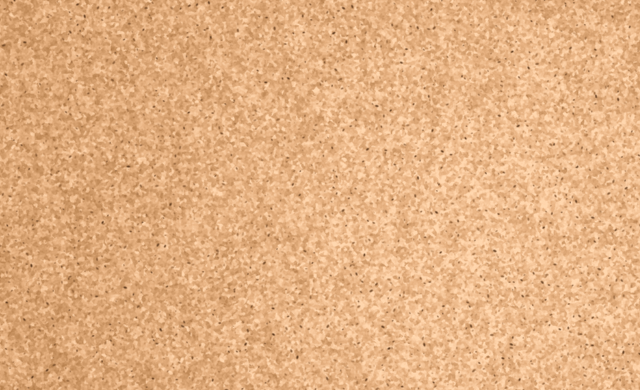
Give the GLSL for this texture, as a WebGL 2 fragment shader.

```glsl
#version 300 es
precision highp float;

uniform vec2 u_resolution;
out vec4 fragColor;

// Lengths are in canvas heights, densities in cells per canvas height.
const vec3 BROWN = vec3(0.71, 0.495, 0.295);
const vec3 TAN = vec3(0.91, 0.70, 0.51);
const vec3 CREAM = vec3(0.975, 0.795, 0.625);
const vec3 FLECK = vec3(0.62, 0.39, 0.19);
const vec3 BARK = vec3(0.36, 0.22, 0.11);
const float TAN_TONE = 0.7;
const float BASE_TONE = 0.735;
const float GRAIN_DENSITY = 126.0;
const float GRAIN_CONTRAST = 0.92;
const float GRAIN_STRETCH = 0.6;
const float GRAIN_WARP = 0.7;
const float SEAM_DEPTH = 0.12;
const float SEAM_WIDTH = 0.25;
const float FINE_DENSITY = 210.0;
const float FINE_CONTRAST = 0.30;
const float MOTTLE_DENSITY = 26.0;
const float MOTTLE_CONTRAST = 0.16;
const float SPECK_DENSITY = 70.0;
const float SPECK_CHANCE = 0.48;
const vec2 LIGHT_CENTER = vec2(0.77, 0.40);
const float LIGHT_FALLOFF = 1.5;
const float SHADE_TONE = -0.20;
const float LIT_TONE = 0.18;
const int SAMPLES = 3;
const float SOFTNESS = 0.0041;

// Integer hash giving three values in 0..1
vec3 hash3(vec2 cell, uint seed) {
  uvec3 v = uvec3(uvec2(ivec2(cell)), seed) * 1664525u + 1013904223u;
  v.x += v.y * v.z; v.y += v.z * v.x; v.z += v.x * v.y;
  v ^= v >> 16u;
  v.x += v.y * v.z; v.y += v.z * v.x; v.z += v.x * v.y;
  return vec3(v >> 8u) / 16777216.0;
}

vec3 valueNoise(vec2 p, uint seed) {
  vec2 cell = floor(p);
  vec2 f = fract(p);
  f = f * f * (3.0 - 2.0 * f);
  vec3 low = mix(hash3(cell, seed), hash3(cell + vec2(1, 0), seed), f.x);
  vec3 high = mix(hash3(cell + vec2(0, 1), seed), hash3(cell + vec2(1, 1), seed), f.x);
  return mix(low, high, f.y);
}

vec2 rotate(vec2 p, float angle) {
  float c = cos(angle), s = sin(angle);
  return vec2(c * p.x + s * p.y, c * p.y - s * p.x);
}

// Packed granules: ragged cells, each with its own direction and tone
float grainTone(vec2 p) {
  p += GRAIN_WARP * (valueNoise(p * 1.3, 7u).xy - 0.5);
  vec2 home = floor(p);
  float nearest = 9.0, second = 9.0, shade = 0.0;
  for (int y = -1; y <= 1; y++) {
    for (int x = -1; x <= 1; x++) {
      vec2 cell = home + vec2(x, y);
      vec3 site = hash3(cell, 1u);
      vec3 trait = hash3(cell, 2u);
      vec2 offset = rotate(p - cell - site.xy, 3.14159 * site.z);
      float d = length(offset * vec2(mix(1.0, GRAIN_STRETCH, trait.y), 1.1));
      if (d < nearest) {
        second = nearest;
        nearest = d;
        shade = mix(trait.x, trait.z, 0.3);
      } else {
        second = min(second, d);
      }
    }
  }
  float seam = 1.0 - smoothstep(0.0, SEAM_WIDTH, second - nearest);
  return GRAIN_CONTRAST * (0.5 - shade) - SEAM_DEPTH * seam;
}

// Small chips, mostly faint brown and a few dark: x is coverage, y darkness
vec2 barkSpecks(vec2 p) {
  vec2 home = floor(p);
  vec2 speck = vec2(0.0);
  for (int y = -1; y <= 1; y++) {
    for (int x = -1; x <= 1; x++) {
      vec2 cell = home + vec2(x, y);
      vec3 site = hash3(cell, 3u);
      vec3 trait = hash3(cell, 4u);
      vec2 offset = rotate(p - cell - site.xy, 3.14159 * site.z);
      float radius = mix(0.12, 0.25, trait.y * trait.y);
      float d = length(offset * vec2(0.75, 1.35));
      float chip = 1.0 - smoothstep(0.6 * radius, 1.4 * radius, d);
      float darkness = trait.z * trait.z * trait.z;
      float coverage = chip * mix(0.35, 1.0, darkness) * step(trait.x, SPECK_CHANCE);
      if (coverage > speck.x) speck = vec2(coverage, darkness);
    }
  }
  return speck;
}

vec3 corkColor(vec2 p, float lighting) {
  float tone = BASE_TONE + lighting + grainTone(p * GRAIN_DENSITY);
  tone += FINE_CONTRAST * (valueNoise(p * FINE_DENSITY, 5u).x - 0.5);
  tone += MOTTLE_CONTRAST * (valueNoise(p * MOTTLE_DENSITY, 6u).x - 0.5);
  tone = clamp(tone, -0.15, 1.15);
  vec3 color = tone < TAN_TONE
    ? mix(BROWN, TAN, tone / TAN_TONE)
    : mix(TAN, CREAM, (tone - TAN_TONE) / (1.0 - TAN_TONE));
  vec2 speck = barkSpecks(p * SPECK_DENSITY);
  return mix(color, mix(FLECK, BARK, speck.y), speck.x);
}

void main() {
  vec2 p = gl_FragCoord.xy / u_resolution.y;
  // Broad soft light
  vec2 toLight = p - LIGHT_CENTER * vec2(u_resolution.x / u_resolution.y, 1.0);
  float lighting = mix(SHADE_TONE, LIT_TONE, exp(-LIGHT_FALLOFF * dot(toLight, toLight)));
  // Supersampling over a soft footprint smooths the granule edges
  float footprint = max(SOFTNESS, 1.0 / u_resolution.y);
  vec3 sum = vec3(0.0);
  for (int i = 0; i < SAMPLES * SAMPLES; i++) {
    vec2 jitter = (vec2(i % SAMPLES, i / SAMPLES) + 0.5) / float(SAMPLES) - 0.5;
    sum += corkColor(p + jitter * footprint, lighting);
  }
  fragColor = vec4(sum / float(SAMPLES * SAMPLES), 1.0);
}
```
